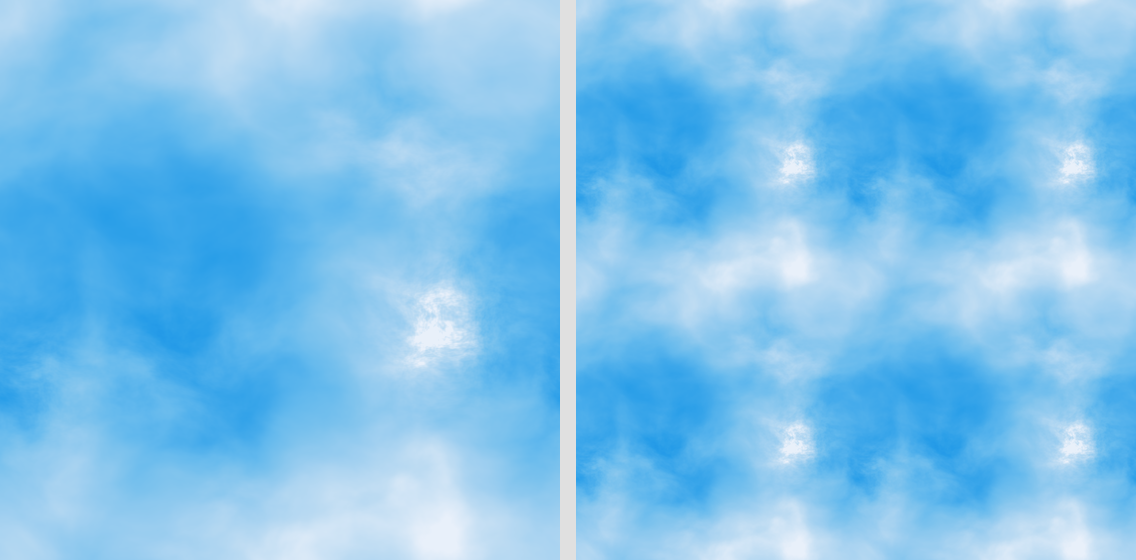
Left: one tile. Right: repeated 2 by 2.
A WebGL 2 fragment shader for this texture:

```glsl
#version 300 es
precision highp float;
// Soft, seamless cloudy sky: a periodic light/deep layout plus wrapped gradient
// noise, warped into wisps. A local roughness sets how much fine detail each
// cloud carries; the resulting density picks a colour from a blue-white ramp.

uniform vec2 u_resolution;
out vec4 fragColor;

const float TAU = 6.2831853;
const int OCTAVES = 7;
const vec2 BASE_CELLS = vec2(3.0, 4.0);  // whole numbers keep the tile seamless
const float MEAN_DENSITY = 3.95;         // in ramp steps
const float BAND_STRENGTH = 1.2;         // pale top and bottom, blue middle
const float SIDE_STRENGTH = 0.45;        // bluer left, paler right
const float CLOUD_STRENGTH = 2.9;
const float SMOOTH_GAIN = 0.42;
const float ROUGH_GAIN = 0.78;
const float WARP = 0.05;

const int STEPS = 7;
const vec3 RAMP[8] = vec3[8](
    vec3(0.09, 0.56, 0.90), vec3(0.16, 0.62, 0.91),
    vec3(0.27, 0.67, 0.92), vec3(0.40, 0.73, 0.93),
    vec3(0.51, 0.77, 0.93), vec3(0.62, 0.81, 0.94),
    vec3(0.74, 0.86, 0.95), vec3(0.91, 0.94, 0.98));

uint scramble(uint v) {
    v = v * 747796405u + 2891336453u;
    v = ((v >> ((v >> 28) + 4u)) ^ v) * 277803737u;
    return (v >> 22) ^ v;
}

// Unit gradient of a lattice point, wrapped to the given cell count
vec2 gradient(vec2 cell, vec2 cells, uint seed) {
    uvec2 c = uvec2(mod(cell, cells) + 0.5);
    uint h = scramble(c.x + scramble(c.y + scramble(seed)));
    float angle = TAU * float(h >> 8) / 16777216.0;
    return vec2(cos(angle), sin(angle));
}

float wrappedNoise(vec2 uv, vec2 cells, uint seed) {
    vec2 p = uv * cells + 0.37 * float(seed);
    vec2 i = floor(p), f = p - i;
    vec2 w = f * f * f * (f * (f * 6.0 - 15.0) + 10.0);
    vec2 e = vec2(1.0, 0.0);
    float a = dot(gradient(i, cells, seed), f);
    float b = dot(gradient(i + e.xy, cells, seed), f - e.xy);
    float c = dot(gradient(i + e.yx, cells, seed), f - e.yx);
    float d = dot(gradient(i + e.xx, cells, seed), f - e.xx);
    return mix(mix(a, b, w.x), mix(c, d, w.x), w.y);
}

float cloudNoise(vec2 uv, float gain) {
    float sum = 0.0, amplitude = 1.0;
    vec2 cells = BASE_CELLS;
    for (int i = 0; i < OCTAVES; i++) {
        sum += amplitude * wrappedNoise(uv, cells, uint(i + 1));
        amplitude *= gain;
        cells *= 2.0;
    }
    return sum;
}

// Round soft spot that repeats with the tile
float puff(vec2 uv, vec2 centre, float tightness) {
    vec2 c = cos(TAU * (uv - centre)) - 1.0;
    return exp(tightness * (c.x + c.y));
}

void main() {
    vec2 uv = gl_FragCoord.xy / u_resolution;

    // Bend the domain so that clouds pull out into wisps
    vec2 bend = vec2(wrappedNoise(uv, vec2(4.0), 21u), wrappedNoise(uv, vec2(4.0), 22u))
        + 0.4 * vec2(wrappedNoise(uv, vec2(11.0), 23u), wrappedNoise(uv, vec2(11.0), 24u));
    vec2 p = uv + WARP * bend;

    // Broad layout of pale and deep areas
    float density = MEAN_DENSITY
        + BAND_STRENGTH * cos(TAU * (p.y - 0.02))
        - SIDE_STRENGTH * cos(TAU * (p.x - 0.2));
    density += 1.7 * puff(p, vec2(0.76, 0.42), 5.5);
    density += 1.2 * puff(p, vec2(0.93, 0.74), 5.0);
    density -= 1.0 * puff(p, vec2(0.20, 0.62), 1.4);
    density -= 1.3 * puff(p, vec2(0.03, 0.32), 4.0);

    // Cloud detail, crisp in some places and hazy in others
    float patches = smoothstep(-0.1, 0.5, wrappedNoise(uv, vec2(3.0), 31u));
    float roughness = max(puff(p, vec2(0.80, 0.42), 2.5),
        max(0.65 * puff(p, vec2(0.06, 0.32), 2.5), 0.4 * patches));
    density += CLOUD_STRENGTH * cloudNoise(p, mix(SMOOTH_GAIN, ROUGH_GAIN, roughness));

    // Colour from the ramp
    float level = clamp(density, 0.0, float(STEPS) - 0.001);
    int k = int(level);
    fragColor = vec4(mix(RAMP[k], RAMP[k + 1], level - float(k)), 1.0);
}
```
